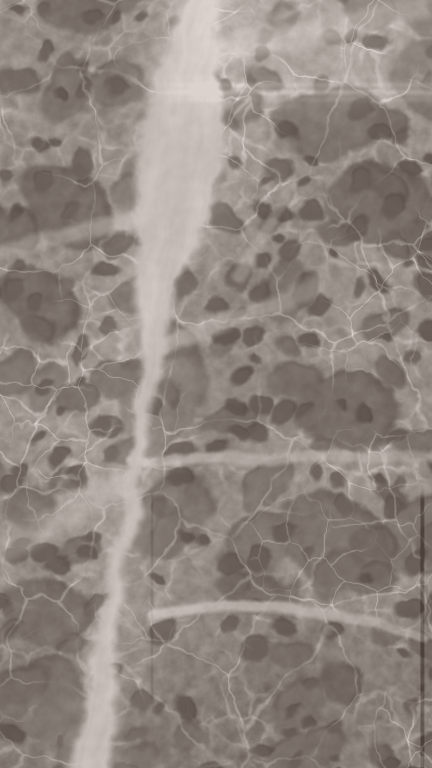
Write a Shadertoy shader that draws this texture.

```glsl
// Polished grey-brown breccia marble: dark rounded clasts, pale crackle and a broad white vein.

vec2 hash2(vec2 c) {
    vec3 h = fract(c.xyx * vec3(.1031, .1030, .0973));
    h += dot(h, h.yzx + 33.33);
    return 2. * fract((h.xx + h.yz) * h.zy) - 1.;
}

float gradientNoise(vec2 p) {
    vec2 i = floor(p), f = p - i;
    vec2 u = f * f * f * (f * (f * 6. - 15.) + 10.);
    vec2 e = vec2(1, 0);
    float low = mix(dot(hash2(i), f), dot(hash2(i + e), f - e), u.x);
    float high = mix(dot(hash2(i + e.yx), f - e.yx), dot(hash2(i + 1.), f - 1.), u.x);
    return mix(low, high, u.y);
}

float fbm(vec2 p) {
    float sum = 0., gain = 1.;
    for (int i = 0; i < 4; i++) {
        sum += gain * gradientNoise(p);
        p = mat2(1.6, 1.2, -1.2, 1.6) * p + 7.3;
        gain *= .5;
    }
    return sum;
}

// Pale lines along the borders of jittered cells
float crackle(vec2 p, float width) {
    vec2 cell = floor(p);
    float near = 9., next = 9.;
    for (int y = -1; y <= 1; y++)
    for (int x = -1; x <= 1; x++) {
        vec2 id = cell + vec2(x, y);
        float d = length(p - id - .5 - .45 * hash2(id));
        next = min(next, max(near, d));
        near = min(near, d);
    }
    return 1. - smoothstep(0., width, next - near);
}

// Scattered tilted pebbles: x = coverage, y = shade with a darker upper rim
vec2 clasts(vec2 p, float keep, float soft) {
    vec2 cell = floor(p), found = vec2(0);
    for (int y = -1; y <= 1; y++)
    for (int x = -1; x <= 1; x++) {
        vec2 id = cell + vec2(x, y), look = hash2(id + 57.);
        vec2 d = p - id - .5 - .3 * hash2(id);
        float tilt = .3 + look.x, radius = .33 + .15 * look.y;
        d = mat2(cos(tilt), -sin(tilt), sin(tilt), cos(tilt)) * d * vec2(.8, 1.15);
        float inside = radius - length(d);
        float cover = smoothstep(-soft, soft, inside) * step(hash2(id + 91.).x, keep);
        float rim = smoothstep(.16, 0., inside) * smoothstep(-.1, .3, d.x + d.y);
        if (cover > found.x) found = vec2(cover, .6 * look.x - 1.2 * rim);
    }
    return found;
}

// Soft streak between two points, tapering towards the end
float streak(vec2 p, vec2 a, vec2 b, float width) {
    vec2 ab = b - a;
    float t = clamp(dot(p - a, ab) / dot(ab, ab), 0., 1.);
    return smoothstep(width, width * .25, length(p - a - ab * t)) * (1. - .4 * t);
}

void mainImage(out vec4 fragColor, in vec2 fragCoord) {
    vec2 p = fragCoord / iResolution.y;
    p.x += .5 * (.5625 - iResolution.x / iResolution.y);
    vec2 warp = vec2(fbm(p * 11.), fbm(p * 11. + 31.));
    vec2 ripple = vec2(fbm(p * 45. + 5.), fbm(p * 45. + 67.));
    vec2 q = p + .02 * warp + .005 * ripple;
    float cloud = fbm(p * 5. + 12.), grain = fbm(p * 55.);

    // Mottled ground with a pale web
    float tone = .585 + .07 * cloud + .09 * grain + .04 * ripple.x;
    tone += .09 * crackle(q * 26., .22) * smoothstep(-.3, .4, warp.x);
    tone -= .07 * smoothstep(.3, .05, p.y);

    // Clasts in three sizes
    vec2 big = clasts(q * 7.5 + 3., .35, .04);
    tone = mix(tone, .475 + .05 * big.y + .045 * grain + .05 * cloud, .88 * big.x);
    vec2 middle = clasts(q * 15. + 41., -.05, .07);
    tone = mix(tone, .45 + .05 * middle.y + .03 * grain, .8 * middle.x);
    vec2 small = clasts(q * 31. + 83., -.4, .12);
    tone = mix(tone, .385 + .05 * small.y, .8 * small.x);

    // Hairline cracks across everything
    tone += .13 * crackle(q * 9. + 2., .045) * smoothstep(-.4, .3, warp.y);
    tone += .12 * crackle(q * 18. + 9., .06) * smoothstep(-.1, .4, cloud + .5 * warp.x);

    // Side veins
    vec2 s = p + .008 * warp + .003 * ripple;
    float side = .55 * streak(s, vec2(.19, .72), vec2(-.02, .67), .016);
    side = max(side, .55 * streak(s, vec2(.21, .55), vec2(.41, .625), .017));
    side = max(side, .5 * streak(s, vec2(.15, .37), vec2(-.02, .27), .028));
    side = max(side, .4 * streak(s, vec2(.31, .64), vec2(.38, .76), .012));
    side = max(side, .5 * streak(s, vec2(.28, .93), vec2(.55, .99), .025));
    side = max(side, .7 * streak(s, vec2(.17, .4), vec2(.57, .406), .011));
    vec2 arch = s + vec2(0, .75 * pow(s.x - .33, 2.));
    side = max(side, .95 * streak(arch, vec2(.2, .213), vec2(.55, .206), .011));
    tone = mix(tone, .76 + .05 * grain, side);

    // Main vein, broad above and narrow below the middle
    float halfWidth = .011 + .046 * exp(-pow((p.y - .8) / .17, 2.)) + .017 * exp(-pow(p.y / .12, 2.));
    float centre = mix(.118, .262, p.y) + .022 * fbm(vec2(p.y * 7., 4.));
    float edge = abs(p.x - centre + .012 * warp.x + .004 * ripple.x) - halfWidth;
    float fibres = fbm(vec2((p.x - centre) * 50., p.y * 9.));
    tone += .07 * exp(-30. * max(edge, 0.));
    tone = mix(tone, .785 + .05 * fibres + .025 * grain, .95 * smoothstep(.007, -.009, edge));

    // Reflected light at the upper right
    float lit = smoothstep(.17, .32, p.x);
    tone += lit * .09 * smoothstep(.8, .93, p.y);
    tone += lit * .13 * exp(-pow((p.y - .882) / .014, 2.)) * (.8 + .2 * cos(p.y * 600.));

    // Slab joints
    float lower = smoothstep(.37, .34, p.y);
    tone -= .16 * lower * smoothstep(.004, .001, abs(p.x - .55));
    tone -= .05 * lower * smoothstep(.003, .0, abs(p.x - .198)) * smoothstep(.08, .1, p.y);

    vec3 umber = vec3(.30, .26, .23), ivory = vec3(.86, .825, .805);
    fragColor = vec4(mix(umber, ivory, clamp((tone - .30) / .56, 0., 1.)), 1);
}
```
